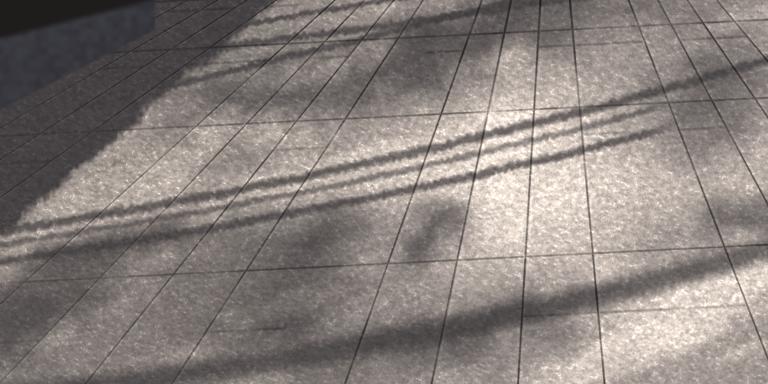
Reproduce this texture procedurally as a Shadertoy shader.

```glsl
#define LIT vec3(0.925, 0.87, 0.825)
#define SHADE vec3(0.265, 0.25, 0.255)
#define WALL vec3(0.215, 0.215, 0.24)
#define CAP vec3(0.12, 0.11, 0.11)
#define VANISH vec2(1.4375, -0.513)
#define COLUMN_STEP 0.149
#define COLUMN_START -0.0585
#define ROW_STEP 0.353
#define ROW_START 0.80
#define SEAM_WIDTH 0.0022
#define GRAIN 0.36

// Shadow bars: height at x = 0, slope, curvature, half width
const vec4 BARS[7] = vec4[](
    vec4(0.604, -0.155, -0.0346, 0.013),
    vec4(0.638, -0.149, -0.0346, 0.009),
    vec4(0.682, -0.140, -0.0346, 0.012),
    vec4(1.030, -0.090, -0.0500, 0.036),
    vec4(0.336, -0.250, 0.0, 0.010),
    vec4(0.206, -0.140, 0.0, 0.010),
    vec4(0.180, -0.180, 0.0, 0.008));

// Foliage shadows: centre, radii
const vec4 LEAVES[11] = vec4[](
    vec4(1.10, 0.15, 0.20, 0.10),
    vec4(0.72, 0.25, 0.30, 0.05),
    vec4(1.40, 0.05, 0.42, 0.09),
    vec4(1.89, 0.22, 0.20, 0.19),
    vec4(1.94, 0.57, 0.20, 0.075),
    vec4(1.13, 0.61, 0.07, 0.07),
    vec4(0.84, 0.62, 0.14, 0.07),
    vec4(0.26, 0.69, 0.45, 0.06),
    vec4(0.08, 0.83, 0.25, 0.08),
    vec4(0.74, 0.80, 0.20, 0.13),
    vec4(1.20, 0.88, 0.30, 0.08));

float hash(vec2 p) {
    vec3 q = fract(vec3(p.xyx) * 0.1031);
    q += dot(q, q.yzx + 33.33);
    return fract((q.x + q.y) * q.z);
}

float noise(vec2 p) {
    vec2 i = floor(p), f = fract(p);
    f = f * f * (3.0 - 2.0 * f);
    return mix(mix(hash(i), hash(i + vec2(1, 0)), f.x),
               mix(hash(i + vec2(0, 1)), hash(i + vec2(1, 1)), f.x), f.y);
}

float fbm(vec2 p) {
    float sum = 0.0, amp = 0.5;
    for (int i = 0; i < 4; i++) {
        sum += amp * noise(p);
        p = p * 2.03 + 7.1;
        amp *= 0.5;
    }
    return sum;
}

// Fraction of sunlight reaching the ground
float sunlight(vec2 p) {
    vec2 warp = vec2(fbm(p * 9.0), fbm(p * 9.0 + 31.0)) - 0.47;
    float fringe = noise(p * vec2(120.0, 60.0)) - 0.5;
    float sun = 1.0;
    for (int i = 0; i < 7; i++) {
        vec4 b = BARS[i];
        float y = b.x + p.x * (b.y + b.z * p.x);
        float d = abs(p.y - y + 0.008 * fringe + 0.008 * warp.y);
        float fade = (i == 1 || i == 2) ? 1.0 - smoothstep(1.68, 1.78, p.x) : 1.0;
        float strength = i == 1 ? 0.55 : 0.74;
        sun *= 1.0 - strength * fade * (1.0 - smoothstep(b.w * 0.2, b.w * 1.5, d));
    }
    for (int i = 0; i < 11; i++) {
        vec4 leaf = LEAVES[i];
        vec2 d = p - leaf.xy + warp * 0.15;
        d.y += 0.25 * d.x;
        d /= leaf.zw;
        sun *= 1.0 - 0.70 * exp(-dot(d, d) * 0.85);
    }
    // Loose dapple away from the open middle
    vec2 open = (p - vec2(1.42, 0.46)) / vec2(0.55, 0.24);
    float dapple = smoothstep(0.34, 0.60, fbm(vec2(p.x, p.y + 0.25 * p.x) * vec2(3.0, 7.0)));
    sun *= 1.0 - 0.42 * dapple * (1.0 - exp(-dot(open, open)));
    // Straight shadow thrown by the wall
    float edge = p.x / 0.73 + p.y / 0.612 - 1.0 + 0.09 * warp.x + 0.03 * fringe;
    return sun * mix(0.03, 1.0, smoothstep(-0.03, 0.03, edge));
}

void mainImage(out vec4 fragColor, in vec2 fragCoord) {
    float px = 1.0 / iResolution.y;
    vec2 p = vec2(fragCoord.x, iResolution.y - fragCoord.y) * px;

    // Paving joints in perspective; every fifth long joint is left out
    float depth = p.y - VANISH.y;
    float col = ((p.x - VANISH.x) / depth - COLUMN_START) / COLUMN_STEP;
    float k = floor(col + 0.5);
    float side = (col - k) * COLUMN_STEP * depth;
    float present = mod(k, 5.0) == 2.0 ? 0.0 : 1.0;
    float rowDepth = depth + 0.05 * p.x;
    float row = (1.0 / rowDepth - ROW_START) / ROW_STEP;
    float rowScale = ROW_STEP * rowDepth * rowDepth;
    float across = abs(fract(row + 0.5) - 0.5) * rowScale;
    float extra = abs(fract(row + 0.75) - 0.5) * rowScale;
    float hasExtra = step(0.55, hash(vec2(floor(col) + 40.0, floor(row) + 9.0)));
    float longSeam = present * (1.0 - smoothstep(0.0, SEAM_WIDTH + px, abs(side)));
    float crossSeam = 1.0 - smoothstep(0.0, SEAM_WIDTH + px, across);
    crossSeam = max(crossSeam, 0.6 * hasExtra * (1.0 - smoothstep(0.0, 0.001 + 2.0 * px, extra)));
    float rim = present * (1.0 - smoothstep(0.0, 0.006, abs(side - 0.007)));

    // Sunlit ground with speckled aggregate
    float sun = sunlight(p);
    float tone = mix(0.76, 1.0, smoothstep(0.3, 1.4, p.x));
    tone *= 0.93 + 0.12 * fbm(p * 5.0 + 3.0);
    tone *= 0.97 + 0.06 * hash(vec2(floor(col), floor(row)) + 60.0);
    vec3 color = mix(SHADE, LIT * tone, sun);
    vec2 g = vec2(p.x + 0.5 * p.y, p.y - 0.4 * p.x);
    float grain = 0.6 * noise(g * vec2(90.0, 145.0)) + 0.4 * noise(g * 230.0) - 0.5;
    color *= 1.0 + GRAIN * grain * (0.8 + 0.4 * sun);
    color += 0.10 * smoothstep(0.2, 0.4, grain) * (0.2 + sun);
    color *= 1.0 + 0.07 * rim;
    float wear = (0.35 + 0.5 * noise(p * 14.0)) * mix(0.5, 1.0, smoothstep(0.0, 1.0, p.x));
    color *= 1.0 - wear * max(0.75 * longSeam, 0.55 * crossSeam);

    // Low wall with a dark cap in the upper corner
    float wallEdge = max(p.x - 0.404, p.y - 0.286 + 0.516 * p.x);
    vec3 wall = WALL * (0.9 + 0.2 * noise(p * 60.0));
    wall = mix(CAP, wall, smoothstep(-0.012, 0.012, p.y - 0.10 + 0.25 * p.x));
    color = mix(wall, color, smoothstep(-0.004 - px, 0.004 + px, wallEdge));
    fragColor = vec4(clamp(color, 0.0, 1.0), 1.0);
}
```
